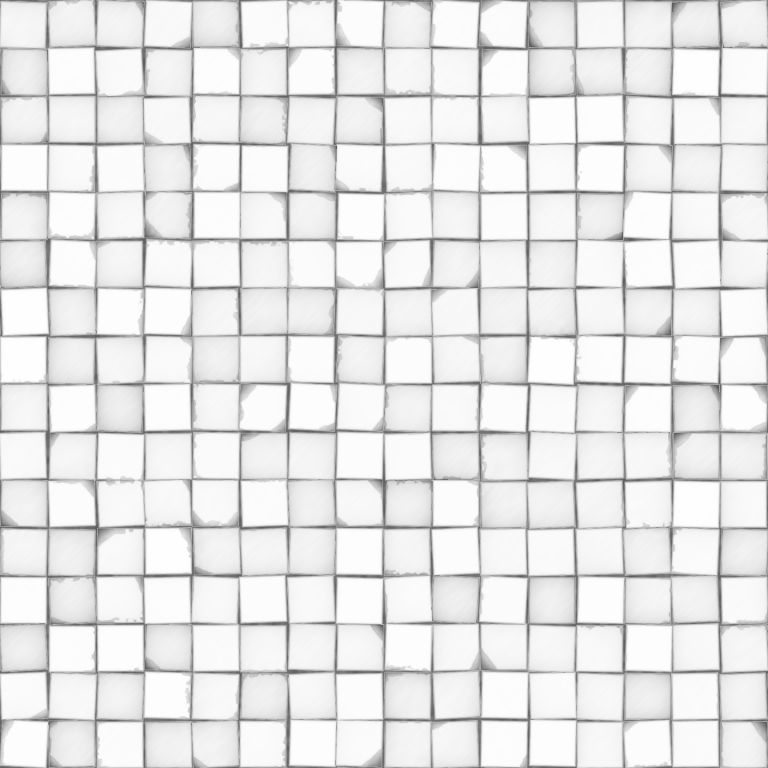
A WebGL 2 fragment shader for this pattern:

```glsl
#version 300 es
precision highp float;

uniform vec2 u_resolution;
out vec4 fragColor;

const float REPEATS = 16.0;        // tiles across and down
const float HALF_SIZE = 0.477;     // half a tile side, in cells
const float SHIFT = 0.022;         // largest offset of a tile
const float TILT = 0.055;          // largest rotation, in radians
const float CHIP_CHANCE = 0.085;   // per corner
const float CHIP_MIN = 0.13;
const float CHIP_MAX = 0.46;
const float WEAR_DEPTH = 0.28;     // erosion along a worn side
const float SHADOW_REACH = 0.16;
const float SHADOW_DEPTH = 0.17;
const float CONTACT_REACH = 0.017;
const float CONTACT_DEPTH = 0.42;
const float BEVEL_REACH = 0.012;
const float LOW_TOP = 0.965;
const float HIGH_TOP = 0.995;
const float FACET_LIGHT = 0.85;
const float FACET_DARK = 0.58;
const float GAP_LIGHT = 0.74;
const float GAP_DARK = 0.43;

struct Tile { float box; float top; float height; };

float hash(vec2 cell, float seed) {
    vec3 q = fract(vec3(cell, seed) * vec3(0.1031, 0.1030, 0.0973));
    q += dot(q, q.yzx + 33.33);
    return fract((q.x + q.y) * q.z);
}

float noise(vec2 p) {
    vec2 i = floor(p), f = fract(p);
    f = f * f * (3.0 - 2.0 * f);
    return mix(mix(hash(i, 50.0), hash(i + vec2(1, 0), 50.0), f.x),
               mix(hash(i + vec2(0, 1), 50.0), hash(i + 1.0, 50.0), f.x), f.y);
}

// Signed distances to the full block and to its worn upper face
Tile makeTile(vec2 p, vec2 cell, float grain) {
    vec2 id = mod(cell, REPEATS);
    vec2 q = p - cell - 0.5 - SHIFT * (2.0 * vec2(hash(id, 1.0), hash(id, 2.0)) - 1.0);
    float angle = TILT * (2.0 * hash(id, 3.0) - 1.0);
    float c = cos(angle), s = sin(angle);
    q = mat2(c, s, -s, c) * q;

    vec2 edge = abs(q) - HALF_SIZE;
    float box = length(max(edge, 0.0)) + min(max(edge.x, edge.y), 0.0);

    // One side of some tiles is eroded
    float side = 1.5707963 * floor(4.0 * hash(id, 4.0));
    float worn = smoothstep(0.2, 0.46, dot(q, vec2(cos(side), sin(side))));
    worn *= smoothstep(0.35, 0.9, hash(id, 5.0));
    float top = box + 0.008 * grain + WEAR_DEPTH * worn * max(grain - 0.4, 0.0);

    // Straight cuts across random corners
    for (int k = 0; k < 4; k++) {
        float seed = 10.0 + 4.0 * float(k);
        if (hash(id, seed) > CHIP_CHANCE) continue;
        vec2 corner = vec2(k % 2, k / 2) * 2.0 - 1.0;
        vec2 reach = mix(vec2(CHIP_MIN), vec2(CHIP_MAX),
                         vec2(hash(id, seed + 1.0), hash(id, seed + 2.0)));
        float cut = dot(q * corner - HALF_SIZE, reach.yx) + reach.x * reach.y;
        top = max(top, cut / length(reach) + 0.045 * (grain - 0.5));
    }
    return Tile(box, top, hash(id, 6.0));
}

float shade(vec2 p) {
    float grain = 0.65 * noise(p * 7.0) + 0.35 * noise(p * 17.0);
    vec2 home = floor(p);
    Tile tiles[9];
    int face = -1, facet = -1;
    float faceHeight = -1.0, facetHeight = -1.0, gap = 1.0;

    // Find the highest face or chipped side at this point
    for (int i = 0; i < 9; i++) {
        Tile t = makeTile(p, home + vec2(i % 3, i / 3) - 1.0, grain);
        tiles[i] = t;
        gap = min(gap, t.box);
        if (t.top < 0.0 && t.height > faceHeight) { face = i; faceHeight = t.height; }
        if (t.box < 0.0 && t.height > facetHeight) { facet = i; facetHeight = t.height; }
    }
    if (face < 0 && facet < 0)
        return mix(GAP_LIGHT, GAP_DARK, smoothstep(0.0, 0.026, gap)) + 0.16 * (grain - 0.5);

    int own = face;
    float level = faceHeight, tone;
    if (face >= 0) {
        float streak = noise(vec2(p.x + p.y, p.y - p.x) * vec2(3.0, 12.0));
        tone = mix(LOW_TOP, HIGH_TOP, level) - 0.018 * streak * (1.0 - level);
        tone -= 0.2 * exp(tiles[face].top / BEVEL_REACH);
    } else {
        own = facet;
        level = facetHeight - 0.25;
        tone = mix(FACET_LIGHT, FACET_DARK, smoothstep(0.0, 0.24, tiles[facet].top));
        tone += 0.14 * (grain - 0.5) - 0.12 * exp(tiles[facet].box / 0.02);
    }

    // Higher neighbours cast soft and contact shadows
    float shadow = 0.0;
    for (int i = 0; i < 9; i++) {
        if (i == own) continue;
        float rise = max(tiles[i].height - level, 0.0), d = max(tiles[i].top, 0.0);
        shadow += rise * (SHADOW_DEPTH * exp(-d / SHADOW_REACH)
                        + CONTACT_DEPTH * exp(-d / CONTACT_REACH));
    }
    return max(tone - shadow, 0.36);
}

void main() {
    float scale = REPEATS / min(u_resolution.x, u_resolution.y);
    float tone = 0.0;
    // Four samples smooth the edges
    for (int i = 0; i < 4; i++) {
        vec2 offset = vec2(i % 2, i / 2) * 0.5 - 0.25;
        tone += 0.25 * shade((gl_FragCoord.xy + offset) * scale);
    }
    fragColor = vec4(vec3(clamp(tone, 0.0, 1.0)), 1.0);
}
```
